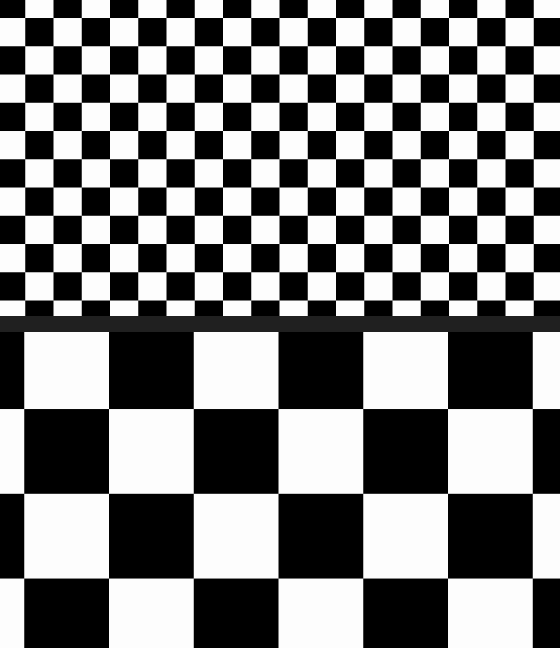
Top: the whole. Bottom: its middle third, enlarged.
A Shadertoy shader for this pattern:

```glsl
#define CELL 0.0894                  // square side, in canvas heights
#define ORIGIN vec2(0.0799, 0.0490)  // a corner shared by four squares
#define LIGHT vec3(0.994)
#define DARK vec3(0.0)
#define EDGE_PIXELS 1.0              // width of the smoothed edge

// Signed distance to the nearest grid line, flipping sign in every cell
vec2 alternatingDistance(vec2 p) {
    return 0.5 - abs(mod(p + 0.5, 2.0) - 1.0);
}

// Checkerboard coverage: 1 on light squares, 0 on dark ones
float checker(vec2 p, float edgeWidth) {
    vec2 side = clamp(2.0 * alternatingDistance(p) / edgeWidth, -1.0, 1.0);
    return 0.5 + 0.5 * side.x * side.y;
}

void mainImage(out vec4 fragColor, in vec2 fragCoord) {
    // Canvas heights to cell units
    vec2 p = (fragCoord / iResolution.y - ORIGIN) / CELL;
    float edgeWidth = EDGE_PIXELS / (iResolution.y * CELL);

    fragColor = vec4(mix(DARK, LIGHT, checker(p, edgeWidth)), 1.0);
}
```
